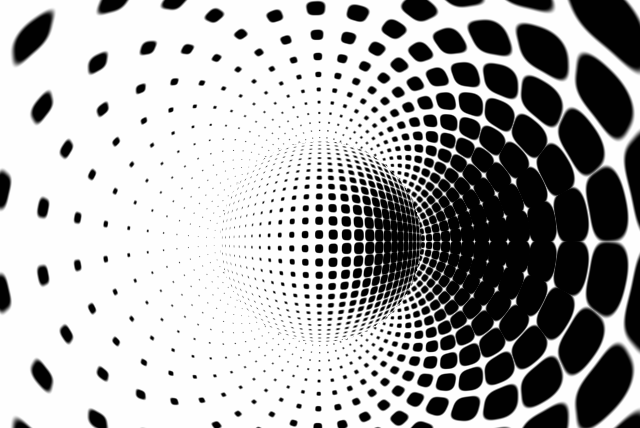
A Shadertoy shader for this background:

```glsl
// Halftone dot grid bulging through a lens, with a dark spot mirrored inside and outside it.

// Radial warp: swollen grid inside the lens, inverted grid outside it.
vec2 lensWarp(vec2 p) {
    float r2 = dot(p, p);
    float inner = 30.1 / (1.0 - 8.09 * r2);
    float outer = 3.658 / max(r2, 1e-4) - 2.232;
    return p * (r2 < 0.055 ? inner : outer);
}

// Relative dot size, largest at the dark spot.
float dotSize(vec2 grid) {
    vec2 fromSpot = grid - vec2(8.7, 0.0);
    return 1.3 * exp(-dot(fromSpot, fromSpot) / 114.0);
}

// Rounded-square norm, slightly taller than wide.
float dotNorm(vec2 cell) {
    vec2 a = abs(cell * vec2(1.0, 0.92));
    return pow(a.x * a.x * a.x + a.y * a.y * a.y, 1.0 / 3.0);
}

void mainImage(out vec4 fragColor, in vec2 fragCoord) {
    // Lens centre sits just below the middle of the canvas.
    vec2 centre = vec2(0.501, 0.4355) * iResolution.xy;
    vec2 p = (fragCoord - centre) / iResolution.y;
    vec2 grid = lensWarp(p);

    // Cells: rows straddle the horizontal axis.
    vec2 cell = vec2(fract(grid.x + 0.62), fract(grid.y)) - 0.5;

    // Edge width follows the local compression of the grid.
    vec2 spread = fwidth(grid);
    float soft = clamp(0.75 * max(spread.x, spread.y), 0.035, 0.3);

    float edge = dotNorm(cell) - 0.43 * dotSize(grid);
    float paper = smoothstep(-soft, soft, edge);
    fragColor = vec4(vec3(mix(0.005, 0.995, paper)), 1.0);
}
```
